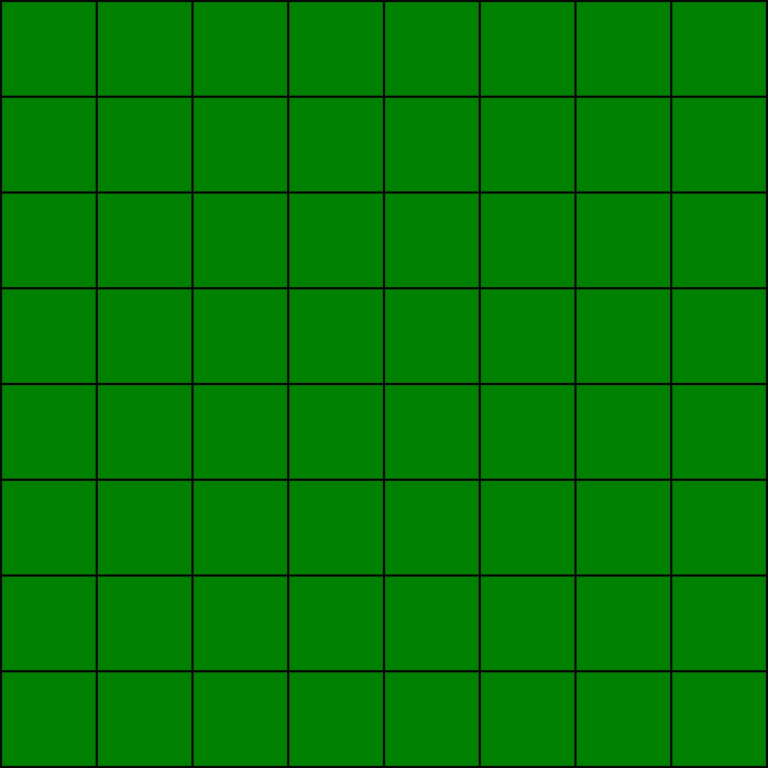
Give the GLSL for this pattern, as a Shadertoy shader.

```glsl
// Draws a flat green board ruled into eight by eight squares by thin black lines.

const float CELLS = 8.0;
const float BORDER_INSET = 0.0013;  // centre of the outer lines, from the canvas edge

// Distance from each coordinate to its nearest grid line, in canvas units
vec2 gridDistance(vec2 uv) {
    float pitch = (1.0 - 2.0 * BORDER_INSET) / CELLS;
    vec2 cell = (uv - BORDER_INSET) / pitch;
    return abs(fract(cell + 0.5) - 0.5) * pitch;
}

void mainImage(out vec4 fragColor, in vec2 fragCoord) {
    vec2 uv = fragCoord / iResolution.xy;
    vec2 soft = 0.8 / iResolution.xy;

    // Smooth coverage of the vertical and horizontal rules
    vec2 rules = 1.0 - smoothstep(-soft, soft, gridDistance(uv) - 0.0015);
    float ink = max(rules.x, rules.y);

    // Green field, black ink and a slight warm fringe along the ink edges
    vec3 color = mix(vec3(0.0, 0.505, 0.005), vec3(0.0, 0.03, 0.0), ink);
    color += vec3(0.25, 0.0, 0.2) * ink * (1.0 - ink);

    fragColor = vec4(color, 1.0);
}
```
